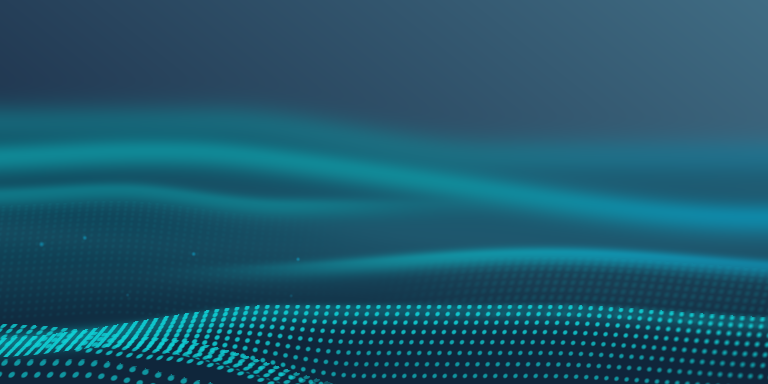
Give the GLSL for this background, as a Shadertoy shader.

```glsl
// Soft teal ribbons of light drift over a blue haze, above a sheet of glowing dots.
// Each ribbon is a two-sided Gaussian around a curve; each dot sheet is a repeated
// grid hung below a crest curve, with rows that spread as they come nearer.

const vec3 SKY_LEFT   = vec3(0.13, 0.22, 0.32);
const vec3 SKY_RIGHT  = vec3(0.26, 0.44, 0.53);
const vec3 VEIL_LEFT  = vec3(0.07, 0.28, 0.36);
const vec3 VEIL_RIGHT = vec3(0.12, 0.35, 0.44);
const vec3 DEEP       = vec3(0.06, 0.15, 0.23);
const vec3 TEAL       = vec3(0.06, 0.57, 0.62);
const vec3 AZURE      = vec3(0.05, 0.56, 0.69);
const vec3 DOT_GLOW   = vec3(0.06, 0.82, 0.84);

vec2 hash2(vec2 p) {
    vec3 q = fract(p.xyx * vec3(0.1031, 0.1030, 0.0973));
    q += dot(q, q.yzx + 33.33);
    return fract((q.xx + q.yz) * q.zy);
}

float cornerSlope(vec2 cell, vec2 offset) {
    return dot(hash2(cell) * 2.0 - 1.0, offset);
}

float gradientNoise(vec2 p) {
    vec2 i = floor(p), f = fract(p);
    vec2 w = f * f * f * (f * (f * 6.0 - 15.0) + 10.0);
    vec2 e = vec2(1.0, 0.0);
    float low  = mix(cornerSlope(i, f), cornerSlope(i + e, f - e), w.x);
    float high = mix(cornerSlope(i + e.yx, f - e.yx), cornerSlope(i + 1.0, f - 1.0), w.x);
    return mix(low, high, w.y);
}

float bump(float x, float center, float width) {
    float d = (x - center) / width;
    return exp(-d * d);
}

// Ribbon brightness with separate softness above and below its curve
float ribbon(float height, float above, float below) {
    return bump(height, 0.0, height > 0.0 ? above : below);
}

// Dots hung below a crest; size is the sheet depth, grid holds columns per unit and rows
float dotSheet(vec2 p, float crest, float size, vec2 grid, float radius, float blur) {
    float t = (crest - p.y) / size;
    float depth = clamp(t, 0.001, 1.0);
    vec2 uv = vec2(p.x * grid.x + 2.0 * depth, grid.y * pow(depth, 0.8));
    vec2 cell = vec2(1.0 / grid.x, size * pow(depth, 0.2) / (0.8 * grid.y));
    float d = length((fract(uv) - 0.5) * cell);
    float inside = step(0.0, t) * (1.0 - smoothstep(0.96, 1.0, t));
    return inside * (1.0 - smoothstep(radius - blur, radius + blur, d));
}

// Sparse floating specks, at most one per grid cell
float specks(vec2 p, float scale, float blur) {
    vec2 cell = floor(p * scale);
    vec2 seed = hash2(cell + 17.0);
    vec2 center = (cell + 0.2 + 0.6 * seed) / scale;
    float radius = mix(0.003, 0.007, seed.x);
    float lit = step(0.72, hash2(cell + 5.0).y);
    return lit * (1.0 - smoothstep(0.0, radius + blur, length(p - center)));
}

void mainImage(out vec4 fragColor, in vec2 fragCoord) {
    vec2 p = fragCoord / iResolution.xy * vec2(2.0, 1.0);
    float x = p.x, y = p.y;
    float pixel = 1.0 / iResolution.y;
    float rightward = smoothstep(1.0, 2.0, x);

    // Curves of the four ribbons, from top to bottom
    float back  = 0.682 - 0.088 * smoothstep(0.55, 1.3, x);
    float main1 = 0.587 + 0.020 * bump(x, 0.4, 0.35) - 0.153 * smoothstep(0.5, 2.0, x);
    float inner = 0.490 + 0.017 * bump(x, 0.31, 0.25) - 0.025 * smoothstep(0.3, 0.75, x);
    float lower = 0.288 + 0.054 * bump(x, 1.42, 0.6);

    // Haze, translucent veil and dark floor
    vec3 col = mix(SKY_LEFT, SKY_RIGHT, clamp(x * 0.4 + (y - 0.75) * 0.5, 0.0, 1.0));
    vec3 veil = mix(VEIL_LEFT, VEIL_RIGHT, smoothstep(0.0, 1.6, x));
    veil += 0.025 * gradientNoise(vec2(x * 1.5, (y + 0.08 * x) * 14.0));
    veil = mix(DEEP, veil, smoothstep(0.08, 0.42, y));
    col = mix(col, veil, 1.0 - smoothstep(back - 0.07, back + 0.05, y));
    float shade = ribbon(y - lower + 0.06, 0.03, 0.12) * smoothstep(0.8, 1.5, x);
    col = mix(col, DEEP + 0.04, 0.35 * shade);

    // Faint meshes behind the ribbons
    float leftMesh = dotSheet(p, inner - 0.03, 0.30, vec2(50.0, 20.0), 0.004, 0.004);
    float rightMesh = dotSheet(p, lower - 0.01, 0.16, vec2(44.0, 9.0), 0.006, 0.006);
    col = mix(col, TEAL, 0.12 * leftMesh * (1.0 - smoothstep(0.3, 1.0, x)));
    col = mix(col, TEAL, 0.22 * rightMesh * smoothstep(0.9, 1.5, x));

    // Ribbons of light
    vec3 light = mix(TEAL, AZURE, rightward);
    col = mix(col, light, mix(0.44, 0.36, rightward) * ribbon(y - back, 0.05, 0.05));
    col = mix(col, light, 0.85 * ribbon(y - main1, 0.036, 0.046));
    col = mix(col, light, 0.62 * ribbon(y - inner, 0.02, 0.035) * (1.0 - smoothstep(0.7, 1.4, x)));
    float lowerGlow = 0.85 * smoothstep(0.3, 1.3, x) * (1.0 - 0.2 * smoothstep(1.5, 2.0, x));
    col = mix(col, light * 1.08, lowerGlow * ribbon(y - lower, 0.016, 0.03));

    // Curves of the dotted waves: the main crest and a fold crossing it on the left
    float crest = 0.118 + 0.089 * smoothstep(-0.05, 0.75, x) - 0.035 * smoothstep(1.4, 2.1, x);
    float spread = mix(0.05, 0.25, smoothstep(0.2, 0.95, x));
    float fold = 0.156 - 0.040 * smoothstep(0.0, 0.5, x) - 0.13 * smoothstep(0.42, 1.0, x);
    float nearCrest = 0.065 - 0.07 * smoothstep(0.2, 0.65, x);
    float leftGlow = 1.0 - smoothstep(0.15, 0.6, x);

    // Light pooled along the crests
    col = mix(col, TEAL, 0.4 * ribbon(y - crest + 0.01, 0.012, 0.035));
    col = mix(col, TEAL, 0.5 * leftGlow * ribbon(y - 0.11 - 0.08 * x, 0.025, 0.03));

    // Main sheet, crossing fold and nearest rows
    float blur = max(0.0022, pixel) + 0.003 * smoothstep(1.5, 2.0, x);
    float radius = mix(0.0065, 0.0055, smoothstep(0.3, 1.0, x));
    float wave = dotSheet(p, crest, spread, vec2(38.0, 9.5), radius, blur);
    float foldDots = dotSheet(p, fold, 0.06, vec2(38.0, 4.0), 0.0065, blur);
    float nearDots = dotSheet(p, nearCrest, 0.14, vec2(30.0, 4.0), 0.0075, blur);
    float fade = mix(1.0, 0.72, smoothstep(0.3, 1.0, x) * smoothstep(0.03, 0.15, crest - y));
    col = mix(col, DOT_GLOW, 0.9 * fade * wave);
    col = mix(col, DOT_GLOW, 0.8 * foldDots * (1.0 - smoothstep(0.7, 0.95, x)));
    col = mix(col, DOT_GLOW, 0.65 * nearDots);

    // Floating specks in the lower haze
    float speckBand = smoothstep(0.2, 0.27, y) * (1.0 - smoothstep(0.38, 0.44, y));
    col = mix(col, AZURE * 1.15, 0.6 * speckBand * specks(p, 7.0, pixel));

    fragColor = vec4(col, 1.0);
}
```
